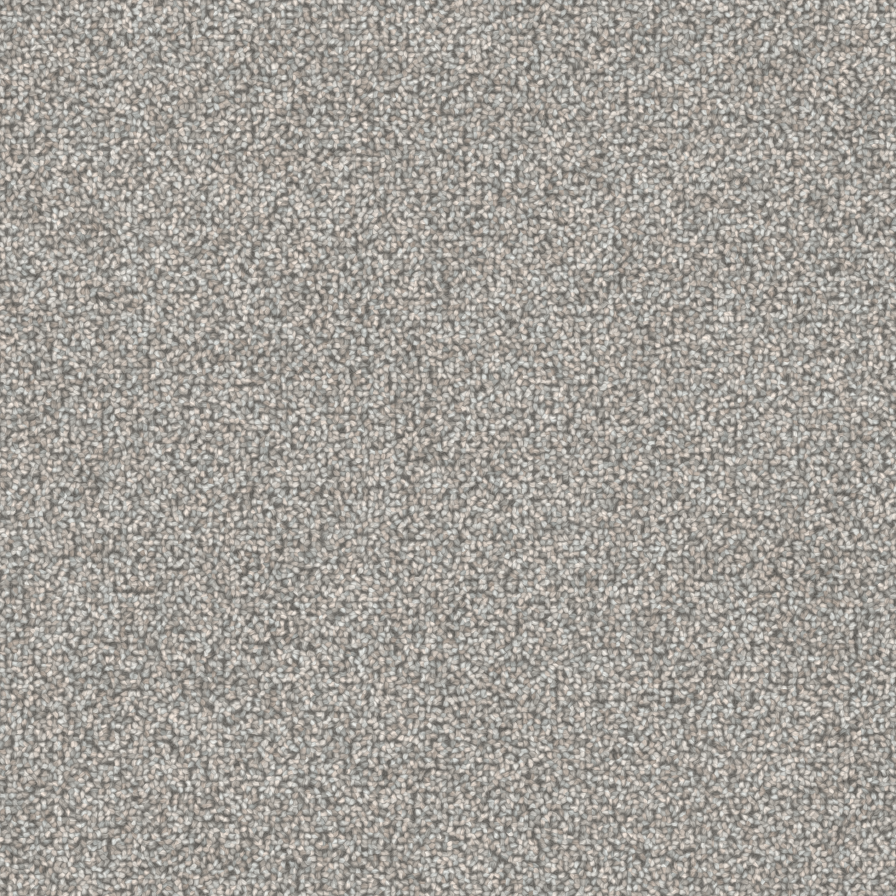
Give the GLSL for this texture, as a Shadertoy shader.

```glsl
// Cut-pile carpet: a dense field of small, randomly turned yarn tufts in warm and
// cool greys. Each tuft is the nearest stretched cell of a warped, jittered grid,
// shaded from a lit tip to a shallow gap, with fibre noise and faint mottling.

const float TUFTS = 156.0;            // tufts across the canvas
const float JITTER = 0.8;             // irregularity of tuft placement
const float WARP = 0.28;              // bending of tuft outlines, in cells
const vec2 STRETCH = vec2(0.82, 1.2); // distance scale along and across a tuft
const float TIP_RADIUS = 0.14;        // fully lit core, in cells
const float GAP_RADIUS = 0.82;        // where the shade reaches the gap colour
const vec3 GAP_COLOR = vec3(0.424, 0.414, 0.396);
const vec3 COOL_TUFT = vec3(0.748, 0.758, 0.744);
const vec3 WARM_TUFT = vec3(0.806, 0.758, 0.714);
const float TONE_SPREAD = 0.25;       // brightness range between tufts
const float FIBRE_AMOUNT = 0.16;
const float MOTTLE_AMOUNT = 0.040;
const int SAMPLES = 3;                // antialiasing samples per axis
const float TAU = 6.28319;

vec3 hash3(vec2 p) {
    vec3 q = fract(p.xyx * vec3(0.1031, 0.1030, 0.0973));
    q += dot(q, q.yxz + 33.33);
    return fract((q.xxy + q.yzz) * q.zyx);
}

vec2 gradientAt(vec2 cell) {
    float angle = TAU * hash3(cell).x;
    return vec2(cos(angle), sin(angle));
}

float gradientNoise(vec2 p) {
    vec2 i = floor(p), f = fract(p);
    vec2 u = f * f * f * (f * (f * 6.0 - 15.0) + 10.0);
    vec2 e = vec2(0.0, 1.0);
    float bottom = mix(dot(gradientAt(i), f),
                       dot(gradientAt(i + e.yx), f - e.yx), u.x);
    float top = mix(dot(gradientAt(i + e), f - e),
                    dot(gradientAt(i + 1.0), f - 1.0), u.x);
    return mix(bottom, top, u.y);
}

// Colour of the pile at a point given in tuft cells
vec3 pile(vec2 p) {
    p += WARP * vec2(gradientNoise(p * 1.4 + 5.2), gradientNoise(p * 1.4 + 61.7));
    vec2 base = floor(p);
    float nearest = 10.0;
    vec2 nearestCell = base, local = vec2(0.0);

    for (int y = -1; y <= 1; y++) {
        for (int x = -1; x <= 1; x++) {
            vec2 cell = base + vec2(x, y);
            vec3 random = hash3(cell + 11.0);
            vec2 offset = p - cell - 0.5 - JITTER * (random.xy - 0.5);
            float c = cos(TAU * random.z), s = sin(TAU * random.z);
            vec2 turned = mat2(c, -s, s, c) * offset * STRETCH;
            float d = length(turned);
            if (d < nearest) {
                nearest = d;
                nearestCell = cell;
                local = turned;
            }
        }
    }

    // Yarn colour, depth shading, then fibres along the tuft
    vec3 random = hash3(nearestCell + 307.0);
    vec3 yarn = mix(COOL_TUFT, WARM_TUFT, random.x);
    yarn += TONE_SPREAD * (random.y - 0.5);
    float lit = 1.0 - smoothstep(TIP_RADIUS, GAP_RADIUS, nearest);
    float fibre = gradientNoise(local * vec2(1.8, 3.6) + nearestCell * 7.3);
    return mix(GAP_COLOR, yarn, lit) + FIBRE_AMOUNT * fibre;
}

// Broad uneven wear plus slight row-wise variation
float mottle(vec2 uv) {
    return 0.5 * gradientNoise(uv * 5.0 + 3.7)
         + 0.6 * gradientNoise(uv * vec2(14.0, 22.0) + 41.3)
         + 0.7 * gradientNoise(uv * vec2(38.0, 50.0) + 83.1);
}

void mainImage(out vec4 fragColor, in vec2 fragCoord) {
    float side = min(iResolution.x, iResolution.y);
    vec3 color = vec3(0.0);

    for (int y = 0; y < SAMPLES; y++) {
        for (int x = 0; x < SAMPLES; x++) {
            vec2 shift = (vec2(x, y) + 0.5) / float(SAMPLES) - 0.5;
            color += pile((fragCoord + shift) / side * TUFTS);
        }
    }
    color /= float(SAMPLES * SAMPLES);
    color += MOTTLE_AMOUNT * mottle(fragCoord / side);

    fragColor = vec4(clamp(color, 0.0, 1.0), 1.0);
}
```
